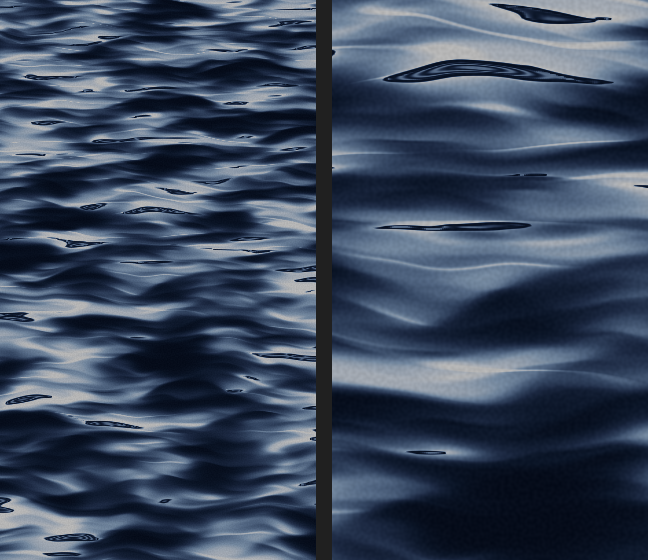
Left, the full canvas; right, a detail of the centre.
This texture is drawn by a Shadertoy shader. Its source:

```glsl
// Dark blue rippled water at dusk, with soft swells, pale crests and thin glassy slivers.

const float PERSPECTIVE = 0.2;            // shrink of the waves towards the top
const float STEEPEN = 0.8;                // how sharply crests fall into troughs
const vec2 SWELL_CELL  = vec2(0.52, 0.16);
const vec2 CHOP_CELL   = vec2(0.30, 0.07);
const vec2 RIPPLE_CELL = vec2(0.16, 0.034);
const vec2 CREST_CELL  = vec2(0.45, 0.065);
const vec2 SLIVER_CELL = vec2(0.30, 0.036);
const vec3 WAVE_WEIGHTS = vec3(1.0, 0.75, 0.35); // swell, chop, ripple
const float NOISE_DEVIATION = 0.215;      // standard deviation of gradientNoise
const float CREST_GLOW = 0.22;
const float SLIVER_LEVEL = 1.9;           // higher gives fewer slivers
const float SLIVER_RIM = 0.004;
const float GRAIN = 0.045;

const int TONES = 8;
const vec3 WATER[TONES] = vec3[TONES](
    vec3(0.02, 0.045, 0.10), vec3(0.04, 0.08, 0.15),
    vec3(0.11, 0.16, 0.26),  vec3(0.20, 0.27, 0.38),
    vec3(0.32, 0.40, 0.51),  vec3(0.45, 0.53, 0.62),
    vec3(0.62, 0.65, 0.69),  vec3(0.71, 0.71, 0.71));
const float STOPS[TONES] = float[TONES](0.0, 0.11, 0.32, 0.51, 0.68, 0.83, 0.95, 1.08);

// Random unit gradient of a lattice point
vec2 latticeGradient(vec2 cell) {
    uvec2 k = uvec2(ivec2(cell));
    uint h = k.x * 1597334677u ^ k.y * 3812015801u;
    h = (h ^ (h >> 15)) * 2246822519u;
    h = (h ^ (h >> 13)) * 3266489917u;
    h ^= h >> 16;
    float angle = float(h & 65535u) / 65536.0 * 6.28319;
    return vec2(cos(angle), sin(angle));
}

float gradientNoise(vec2 p) {
    vec2 i = floor(p), f = p - i;
    vec2 w = f * f * f * (f * (f * 6.0 - 15.0) + 10.0);
    vec2 X = vec2(1, 0), Y = vec2(0, 1);
    float bottom = mix(dot(latticeGradient(i), f),
                       dot(latticeGradient(i + X), f - X), w.x);
    float top = mix(dot(latticeGradient(i + Y), f - Y),
                    dot(latticeGradient(i + 1.0), f - 1.0), w.x);
    return mix(bottom, top, w.y);
}

// Stretched noise whose bright crests lean down over the troughs
float waveNoise(vec2 q, vec2 cell, float slant, float seed) {
    vec2 c = vec2(q.x, q.y + slant * q.x) / cell + seed;
    float h = gradientNoise(c);
    for (int i = 0; i < 2; i++) h = gradientNoise(c + vec2(0.0, STEEPEN * h));
    return h;
}

vec3 waterColor(float tone) {
    vec3 color = WATER[0];
    for (int i = 1; i < TONES; i++) {
        float blend = (tone - STOPS[i - 1]) / (STOPS[i] - STOPS[i - 1]);
        color = mix(color, WATER[i], clamp(blend, 0.0, 1.0));
    }
    return color;
}

void mainImage(out vec4 fragColor, in vec2 fragCoord) {
    vec2 p = fragCoord / iResolution.x;
    float height = p.y * iResolution.x / iResolution.y * 1.778;
    vec2 q = vec2(p.x - 0.5, height) / (1.0 - PERSPECTIVE * height);

    // Gentle bending of all wave lines
    q.y += 0.05 * gradientNoise(q * vec2(3.1, 4.3) + 7.7);
    q.y += 0.012 * gradientNoise(q * vec2(9.0, 13.0) + 31.3);

    // Sum of waves, spread to an even tone from 0 to 1
    vec3 waves = vec3(waveNoise(q, SWELL_CELL, 0.06, 11.3),
                      waveNoise(q, CHOP_CELL, -0.12, 43.6),
                      waveNoise(q, RIPPLE_CELL, 0.10, 87.2));
    float level = dot(waves, WAVE_WEIGHTS) / (NOISE_DEVIATION * length(WAVE_WEIGHTS));
    float tone = 1.0 / (1.0 + exp(-1.7 * level));

    // Pale crest lines
    float crest = abs(waveNoise(q, CREST_CELL, 0.04, 59.1));
    crest = 1.0 - smoothstep(0.0, 0.13, crest);
    tone += CREST_GLOW * crest * smoothstep(0.2, 0.7, tone) - 0.02;

    // Slivers: thin folded reflections on the bright crests
    float fold = gradientNoise(vec2(q.x, q.y - 0.05 * q.x) / SLIVER_CELL + 23.4);
    float rise = 0.55 * level + 0.85 * fold / NOISE_DEVIATION - SLIVER_LEVEL;
    float slope = max(fwidth(rise) * iResolution.x, 10.0);
    float depth = rise / slope;
    float pixel = 0.7 / iResolution.x;
    float inside = smoothstep(-pixel, pixel, depth);
    float rim = 1.0 - smoothstep(0.4 * SLIVER_RIM, 1.3 * SLIVER_RIM, depth);
    float bands = 0.42 + 0.28 * sin(18.0 * rise);
    tone += 0.2 * exp(3.0 * min(rise, 0.0));
    tone = mix(tone, mix(bands, 0.07, rim), inside);

    // Fine grain
    vec3 color = waterColor(tone);
    color += GRAIN * gradientNoise(p * 230.0 + 5.5) * (0.4 + color);
    fragColor = vec4(color, 1.0);
}
```
